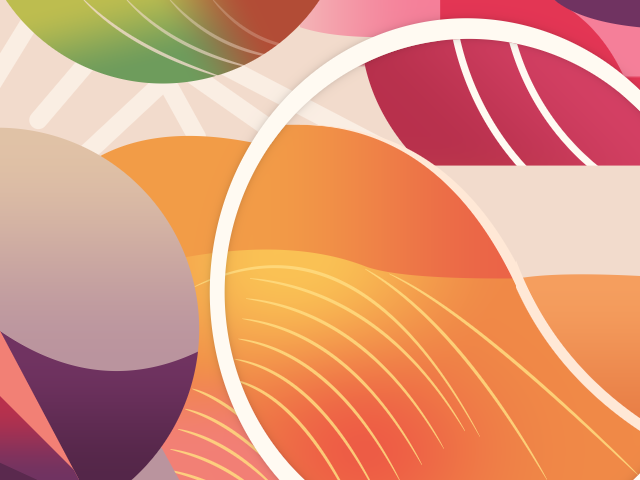
Give the GLSL for this background, as a WebGL 1 fragment shader.

```glsl
precision highp float;
uniform vec2 u_resolution;

#define CREAM vec3(.95, .86, .8)
#define WHITE vec3(1., .98, .95)
#define CRIMSON vec3(.72, .19, .3)
#define CORAL vec3(.95, .5, .46)
#define PINK vec3(.96, .5, .6)
#define ORANGE vec3(.95, .61, .28)
#define EMBER vec3(.92, .39, .28)
#define YELLOW vec3(.98, .76, .33)
#define PLUM vec3(.44, .2, .38)
#define MAUVE vec3(.73, .58, .62)
#define STREAK_WIDTH .34

float pixel; // one pixel, in hundredths of the canvas height

float fill(float d) { return clamp(.5 - d / pixel, 0., 1.); }

float ellipse(vec2 q, vec2 r) {
  float f = length(q / r);
  return f * (f - 1.) / max(length(q / (r * r)), .0001);
}

// Signed distance above a quadratic Bezier whose x always grows
float curve(vec2 p, float ax, float ay, float bx, float by, float cx, float cy) {
  vec2 a = vec2(ax, ay), u = vec2(bx, by) - a, v = vec2(cx, cy) - a - 2. * u;
  float k = clamp(p.x, ax, cx) - ax;
  float t = k / (u.x + sqrt(max(u.x * u.x + v.x * k, 0.)));
  vec2 tangent = u + t * v;
  return (p.y - ay - t * (2. * u.y + t * v.y)) * tangent.x / length(tangent);
}

// Thin line along a curve, tapered at both ends
float streak(vec2 p, float ax, float ay, float bx, float by, float cx, float cy) {
  float s = clamp((p.x - ax) / (cx - ax), 0., 1.);
  float taper = sqrt(4. * s * (1. - s));
  return fill(abs(curve(p, ax, ay, bx, by, cx, cy)) - STREAK_WIDTH * taper) * step(.05, taper);
}

float ray(vec2 p, vec2 a, vec2 b) {
  vec2 q = p - a, d = b - a;
  return fill(length(q - d * clamp(dot(q, d) / dot(d, d), 0., 1.)) - 1.9);
}

// Pale rays, then pink, red and purple shapes along the top
vec3 backdrop(vec2 p) {
  float rays = 0.;
  for (int i = 0; i < 3; i++) {
    float k = float(i);
    rays = max(rays, ray(p, vec2(10. * k - 2., 82. - 7. * k), vec2(6. + 13.4 * k, 95. - 6.6 * k)));
    rays = max(rays, ray(p, vec2(35.6 + 5. * k, 81.3 + 2.8 * k), vec2(41. + 19. * k, 71.5 - k)));
  }
  vec3 col = mix(CREAM, WHITE, rays * .6);
  float pink = fill(-curve(p, 62., 94.5, 72., 91., 92., 93.)) * fill(62.5 - p.x);
  col = mix(col, mix(CREAM, PINK, smoothstep(40., 90., p.x)), pink);
  col = mix(col, vec3(.89, .21, .33), fill(91.7 - p.x) * fill(80. - p.y));
  float right = fill(115.5 - p.x);
  col = mix(col, PINK, right * fill(-curve(p, 115.5, 100., 125., 95., 130., 84.)));
  return mix(col, PLUM, right * fill(-curve(p, 115.5, 100., 121., 95.5, 133.4, 94.3)));
}

// Flowing lines over the yellow hill
float hillStreaks(vec2 p, float inside) {
  float lines = streak(p, 40., 40., 74., 57., 100., 9.);
  for (int i = 0; i < 6; i++) {
    float k = float(i), h = 4.2 * k;
    float l = streak(p, 52. - .8 * k, 42. - h, 80. - 3.5 * k, 39. - h, 97. - 4.5 * k, 10. - 3.5 * k);
    float o = streak(p, 40. - 1.5 * k, 19. - h, 48., 16.5 - h, 58., 6. - h);
    lines = max(lines, mix(o, l, inside));
  }
  for (int i = 0; i < 2; i++) {
    float k = float(i);
    lines = max(lines, streak(p, 76. + 5. * k, 44. - k, 95. + 3. * k, 33. + 2. * k, 114. + 19. * k, k));
  }
  return lines;
}

vec3 hills(vec3 col, vec2 p, float inside, float cord) {
  // Crimson field with two pale arcs
  vec3 red = mix(EMBER * .92, CRIMSON, smoothstep(40., 72., p.y));
  red = mix(red, vec3(.83, .25, .39), smoothstep(160., 210., p.x + p.y));
  for (int i = 0; i < 2; i++) {
    float k = float(i);
    float d = length(p - vec2(152.4 + 4.9 * k, 104.6 + .8 * k)) - 58.7 + 6.3 * k;
    red = mix(red, WHITE, fill(abs(d) - .75));
  }
  col = mix(col, red, inside * fill(-cord) * fill(-curve(p, 76., 86.5, 78.5, 75., 88., 65.5)));
  // Orange hill, then the slope right of the cord
  float hill = mix(fill(curve(p, 20., 67., 33., 74.5, 54., 70.)), fill(cord), inside);
  col = mix(col, mix(ORANGE, EMBER, smoothstep(52., 108., p.x)), hill);
  vec3 slope = mix(vec3(.91, .49, .27), vec3(.96, .62, .37), smoothstep(8., 42., p.y));
  col = mix(col, slope, inside * fill(-cord) * fill(curve(p, 108., 42., 116., 43.4, 133.4, 42.5)));
  // Yellow hill with a red glow low down
  float crest = p.x < 76.4 ? curve(p, 38., 46.3, 61., 50.5, 76.4, 44.4)
                           : curve(p, 76.4, 44.4, 84., 41.8, 107.6, 42.);
  float far = length((p - vec2(61., 46.)) * vec2(.8, 1.));
  vec3 glow = mix(YELLOW, vec3(.94, .54, .28), smoothstep(3., 36., far));
  vec2 heat = (p - vec2(76., 6.)) / vec2(24., 18.);
  glow = mix(glow, vec3(.93, .34, .27), .9 * exp(-dot(heat, heat)));
  glow = mix(glow, CORAL, (1. - inside) * (1. - smoothstep(6., 26., p.y)));
  glow = mix(glow, vec3(1., .86, .5), .85 * hillStreaks(p, inside));
  return mix(col, glow, fill(crest) * mix(1., fill(cord), inside));
}

vec3 leafDisc(vec2 p) {
  vec3 col = mix(vec3(.43, .61, .36), vec3(.74, .74, .31), smoothstep(78., 96., p.y - .25 * p.x));
  col = mix(col, vec3(.7, .3, .21), smoothstep(-9., 13., p.x + .5 * p.y - 90.));
  for (int i = 0; i < 4; i++) {
    float k = float(i);
    float l = streak(p, 17. + 9. * k, 100.5, 27. + 8.5 * k, 90., 46. + 6. * k, 84. + 2. * k);
    col = mix(col, CREAM, l * (.8 - .18 * k));
  }
  return col;
}

// Dusty disc above a plum bowl, crossed by slanted facets
vec3 dustyDisc(vec2 p) {
  vec3 col = mix(MAUVE, vec3(.88, .76, .65), smoothstep(24., 72., p.y));
  float rim = p.y - 22.7 - .0141 * (p.x - 24.3) * (p.x - 24.3);
  col = mix(col, mix(PLUM * .75, PLUM, smoothstep(0., 27., p.y)), fill(rim));
  float facet = fill((p.y - 31.1 + 1.885 * p.x) / 2.13);
  col = mix(col, CORAL, facet);
  col = mix(col, mix(PLUM, CRIMSON, smoothstep(0., 16., p.y)), facet * fill((p.y + p.x - 17.5) / 1.41));
  return mix(col, PLUM * .8, fill(p.y - 3.6 + .46 * p.x));
}

void main() {
  vec2 p = gl_FragCoord.xy / u_resolution * vec2(400. / 3., 100.);
  pixel = 100. / u_resolution.y;
  float inner = ellipse(p - vec2(97.7, 39.1), vec2(50.9, 52.8));
  float ring = max(ellipse(p - vec2(97.2, 39.1), vec2(53.5, 57.1)), -inner);
  float inside = fill(inner);
  float cord = p.x < 107.6 ? curve(p, 62.5, 74., 92., 74., 107.6, 42.7)
                           : curve(p, 107.6, 42.7, 115.5, 23.6, 133.4, 11.5);
  vec3 col = hills(backdrop(p), p, inside, cord);
  float cordLine = fill(abs(cord) - 1.1 * smoothstep(60., 112., p.x));
  col = mix(col, vec3(1., .91, .84), cordLine * inside * step(62.5, p.x));
  col = mix(col, MAUVE, fill((p.y - 68. + 1.82 * p.x) / 2.08));
  col = mix(col, leafDisc(p), fill(length(p - vec2(33.9, 122.)) - 39.4));
  // Ring with a soft shadow
  col *= 1. - .1 * exp(-max(ring, 0.) / .7);
  col = mix(col, WHITE, fill(ring));
  col = mix(col, dustyDisc(p), fill(length(p - vec2(-.5, 31.4)) - 42.));
  gl_FragColor = vec4(col, 1.);
}
```
